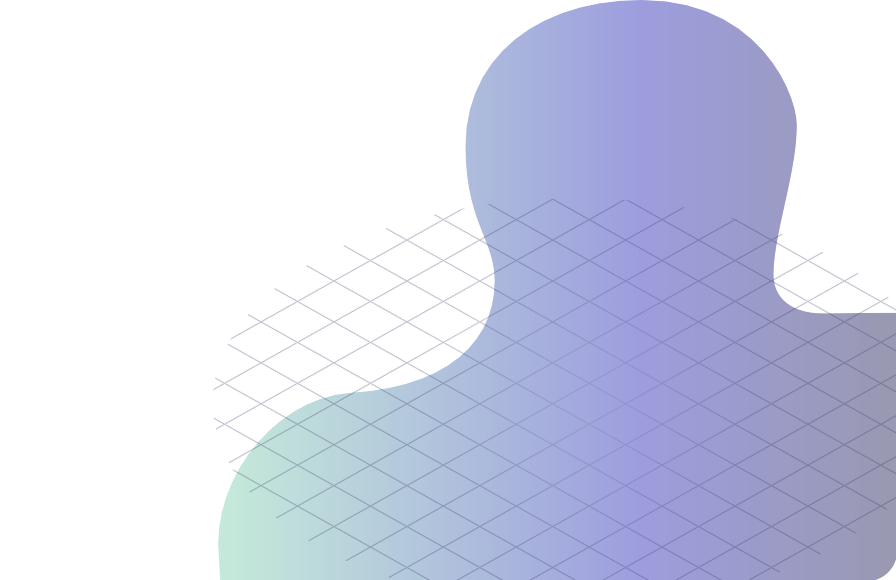
A Shadertoy shader for this background:

```glsl
// A soft blob with a mint-violet-slate gradient on white, crossed by a disc of
// thin isometric lines. The outline is a chain of cubic curves turned into a
// signed distance; the lines are two repeated, sheared coordinates.

const vec2 CANVAS = vec2(768.0, 496.0);  // layout units, y pointing down

const vec3 MINT   = vec3(0.77, 0.915, 0.855);
const vec3 VIOLET = vec3(0.615, 0.615, 0.87);
const vec3 SLATE  = vec3(0.60, 0.60, 0.70);
const vec3 INK    = vec3(0.20, 0.21, 0.38);

const int CURVES = 4;
const int STEPS = 14;

// Outline from the crown down the left side
const vec2 LEFT_SIDE[13] = vec2[13](
    vec2(550, 0), vec2(462, 0), vec2(399, 48),
    vec2(399, 125), vec2(399, 190), vec2(424, 205),
    vec2(424, 240), vec2(424, 292), vec2(384, 331),
    vec2(300, 336), vec2(240, 340), vec2(187, 402),
    vec2(187, 465));

// Outline from the right shoulder up to the crown
const vec2 RIGHT_SIDE[13] = vec2[13](
    vec2(800, 268), vec2(768, 267), vec2(730, 268),
    vec2(705, 268), vec2(680, 268), vec2(663, 256),
    vec2(663, 235), vec2(663, 200), vec2(683, 148),
    vec2(683, 107), vec2(683, 80), vec2(650, 0),
    vec2(550, 0));

vec2 cubic(vec2 a, vec2 b, vec2 c, vec2 d, float t) {
    float s = 1.0 - t;
    return s * s * s * a + 3.0 * s * t * (s * b + t * c) + t * t * t * d;
}

// Adds one polygon edge: state.x is squared distance, state.y the inside sign
void addEdge(vec2 p, vec2 a, vec2 b, inout vec2 state) {
    vec2 edge = b - a;
    vec2 rel = p - a;
    vec2 gap = rel - edge * clamp(dot(rel, edge) / dot(edge, edge), 0.0, 1.0);
    state.x = min(state.x, dot(gap, gap));
    bool crosses = (a.y > p.y) != (b.y > p.y);
    if (crosses && rel.x < edge.x * rel.y / edge.y) state.y = -state.y;
}

void addChain(vec2 p, vec2 pts[13], inout vec2 state) {
    vec2 last = pts[0];
    for (int i = 0; i < CURVES; i++) {
        int k = 3 * i;
        for (int j = 1; j <= STEPS; j++) {
            float t = float(j) / float(STEPS);
            vec2 next = cubic(pts[k], pts[k + 1], pts[k + 2], pts[k + 3], t);
            addEdge(p, last, next, state);
            last = next;
        }
    }
}

float blobDistance(vec2 p) {
    vec2 state = vec2(1e6, 1.0);
    vec2 footLeft = vec2(190, 520);
    vec2 footRight = vec2(800, 520);
    addChain(p, LEFT_SIDE, state);
    addEdge(p, LEFT_SIDE[12], footLeft, state);
    addEdge(p, footLeft, footRight, state);
    addEdge(p, footRight, RIGHT_SIDE[0], state);
    addChain(p, RIGHT_SIDE, state);
    float outline = sqrt(state.x) * state.y;
    // Rounded lower right corner
    float corner = length(max(p - vec2(743, 471), 0.0)) - 26.0;
    return max(outline, corner);
}

float fillMask(float dist, float px) {
    return 1.0 - smoothstep(-0.6 * px, 0.6 * px, dist);
}

vec3 blobColor(float x) {
    vec3 cool = mix(MINT, VIOLET, smoothstep(0.0, 1.0, 0.0) + clamp((x - 195.0) / 355.0, 0.0, 1.0));
    return mix(cool, SLATE, clamp((x - 555.0) / 205.0, 0.0, 1.0));
}

// Distance to the nearest of evenly spaced lines
float repeatDistance(float v, float offset, float spacing) {
    return abs(fract((v - offset) / spacing + 0.5) - 0.5) * spacing;
}

float gridMask(vec2 p, float px) {
    const float SLOPE = 0.56;
    const float SPACING = 35.0;
    vec2 iso = p.y + SLOPE * p.x * vec2(1.0, -1.0);
    float scale = inversesqrt(1.0 + SLOPE * SLOPE);
    float rising = repeatDistance(iso.x, 400.6, SPACING) * scale;
    float falling = repeatDistance(iso.y, 10.0, SPACING) * scale;
    float lines = 1.0 - smoothstep(0.4 - 0.8 * px, 0.4 + 0.8 * px, min(rising, falling));
    float disc = fillMask(length(iso - vec2(621.0, 67.5)) - 247.0, px);
    return lines * disc;
}

void mainImage(out vec4 fragColor, in vec2 fragCoord) {
    vec2 uv = fragCoord / iResolution.xy;
    vec2 p = vec2(uv.x, 1.0 - uv.y) * CANVAS;
    float px = CANVAS.y / iResolution.y;

    vec3 color = mix(vec3(1.0), blobColor(p.x), fillMask(blobDistance(p), px));

    // Lines grow fainter towards the middle of the disc
    float fade = smoothstep(0.0, 170.0, length(p - vec2(515, 345)));
    color = mix(color, INK, gridMask(p, px) * mix(0.14, 0.36, fade));
    fragColor = vec4(color, 1.0);
}
```
